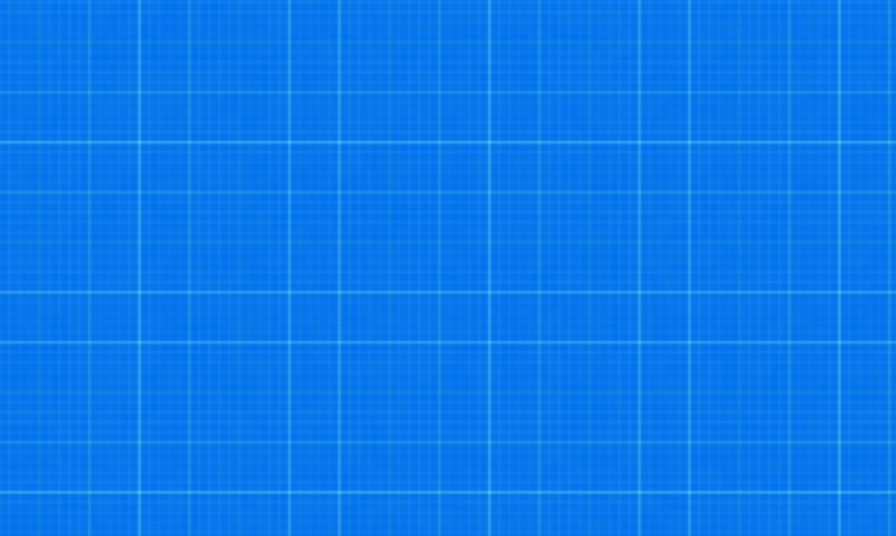
Give the GLSL for this pattern, as a WebGL 2 fragment shader.

```glsl
#version 300 es
precision highp float;

uniform vec2 u_resolution;
out vec4 fragColor;

const float TAU = 6.2831853;

// Lengths are fractions of the canvas width
const float CELL = 0.0111607;
const vec2 GRID_ORIGIN = vec2(0.1556, 0.0488);

// Ruling layout, in cells
const float MAJOR_EVERY = 5.0;
const float BEAT_LINES = 7.0;
const float MINOR_RADIUS = 0.13;
const float MAJOR_RADIUS = 0.17;

const vec3 PAPER = vec3(0.030, 0.457, 0.911);
const vec3 PAPER_DEEP = vec3(0.018, 0.447, 0.922);
const vec3 MINOR_GLOW = vec3(0.026, 0.038, 0.026);
const vec3 MAJOR_FAINT = vec3(0.022, 0.045, -0.025);
const vec3 MAJOR_BRIGHT = vec3(0.150, 0.170, 0.025);

vec2 hashGradient(vec2 cell) {
    vec3 q = fract(cell.xyx * vec3(0.1031, 0.1030, 0.0973));
    q += dot(q, q.yzx + 33.33);
    float angle = TAU * fract((q.x + q.y) * q.z);
    return vec2(cos(angle), sin(angle));
}

float gradientNoise(vec2 p) {
    vec2 i = floor(p);
    vec2 f = p - i;
    vec2 w = f * f * f * (f * (f * 6.0 - 15.0) + 10.0);
    float a = dot(hashGradient(i), f);
    float b = dot(hashGradient(i + vec2(1, 0)), f - vec2(1, 0));
    float c = dot(hashGradient(i + vec2(0, 1)), f - vec2(0, 1));
    float d = dot(hashGradient(i + vec2(1, 1)), f - vec2(1, 1));
    return mix(mix(a, b, w.x), mix(c, d, w.x), w.y);
}

// Soft line whose total light is kept when widened by the pixel footprint
float softLine(float dist, float radius, float pixel) {
    float spread = sqrt(radius * radius + 0.12 * pixel * pixel);
    return radius / spread * exp(-dist * dist / (spread * spread));
}

// Light added by the nearest line along one axis
vec3 ruling(float coord, float pixel) {
    float index = floor(coord + 0.5);
    float dist = coord - index;
    float beat = 0.5 + 0.5 * cos(TAU * index / BEAT_LINES);

    vec3 minorLight = MINOR_GLOW * mix(0.5, 1.1, beat)
        * softLine(dist, MINOR_RADIUS, pixel);
    vec3 majorLight = mix(MAJOR_FAINT, MAJOR_BRIGHT, beat)
        * softLine(dist, MAJOR_RADIUS, pixel);

    float phase = mod(index + 0.5, MAJOR_EVERY);
    return phase < 1.0 ? majorLight : minorLight;
}

// Slight mottling of the blue ground
vec3 paper(vec2 grid) {
    float mottle = gradientNoise(grid * 0.45) + 0.5 * gradientNoise(grid * 0.12 + 17.0);
    return mix(PAPER, PAPER_DEEP, smoothstep(-0.25, 0.55, mottle));
}

void main() {
    vec2 position = gl_FragCoord.xy / u_resolution.x;
    vec2 grid = (position - GRID_ORIGIN) / CELL;
    float pixel = 1.0 / (u_resolution.x * CELL);

    vec3 color = paper(grid) + ruling(grid.x, pixel) + ruling(grid.y, pixel);
    fragColor = vec4(clamp(color, 0.0, 1.0), 1.0);
}
```
